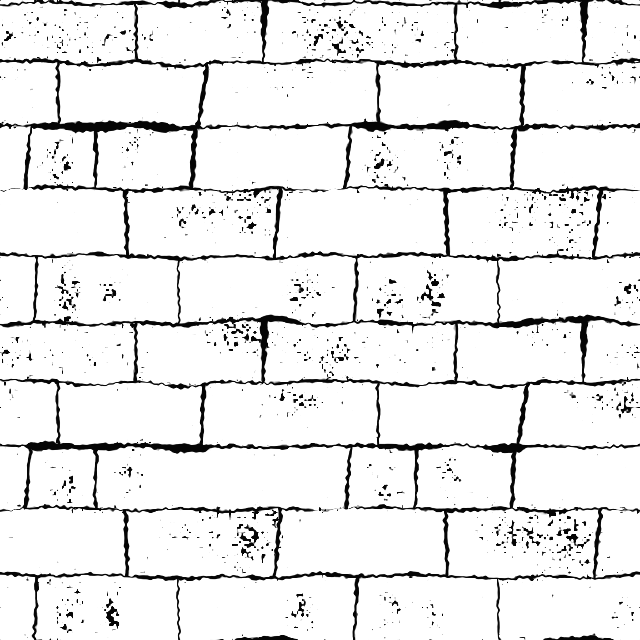
This texture is drawn by a Shadertoy shader. Its source:

```glsl
#define TILES 2.0
#define LINE_HALF 0.0042
#define WAVE 0.022
#define ROUGHNESS 0.009
#define THICKENING 0.009
#define SPECK_LEVEL 0.38
#define SPECK_SOFT 0.05
#define INK vec3(0.02)
#define PAPER vec3(1.0)

// Course edges, measured downwards in one tile
const float EDGE[6] = float[6](0.0, 0.193, 0.391, 0.586, 0.795, 1.0);

// Upright joints: centre, slant, half width at top and at bottom
const int FIRST_JOINT[6] = int[6](0, 2, 4, 7, 9, 11);
const vec4 JOINT[11] = vec4[11](
    vec4(0.425, 0.000, 0.004, 0.005), vec4(0.825, -0.004, 0.012, 0.003),
    vec4(0.182, 0.003, 0.004, 0.004), vec4(0.633, -0.030, 0.007, 0.006),
    vec4(0.088, -0.016, 0.004, 0.007), vec4(0.299, -0.004, 0.006, 0.004),
    vec4(0.604, -0.010, 0.007, 0.006), vec4(0.395, 0.007, 0.006, 0.006),
    vec4(0.867, -0.020, 0.007, 0.005), vec4(0.111, -0.010, 0.005, 0.004),
    vec4(0.558, 0.006, 0.003, 0.003));

// Worn patches: centre, radii
const vec4 PATCH[12] = vec4[12](
    vec4(0.25, 0.11, 0.19, 0.06), vec4(0.74, 0.05, 0.09, 0.04),
    vec4(0.02, 0.11, 0.09, 0.06), vec4(0.92, 0.25, 0.10, 0.04),
    vec4(0.20, 0.51, 0.04, 0.07), vec4(0.41, 0.47, 0.03, 0.07),
    vec4(0.61, 0.67, 0.08, 0.05), vec4(0.77, 0.61, 0.10, 0.02),
    vec4(0.79, 0.70, 0.07, 0.07), vec4(0.22, 0.92, 0.035, 0.07),
    vec4(0.35, 0.91, 0.03, 0.05), vec4(0.955, 0.92, 0.05, 0.05));

float hash(vec2 p) {
    vec3 q = fract(p.xyx * vec3(0.1031, 0.1030, 0.0973));
    q += dot(q, q.yzx + 33.33);
    return fract((q.x + q.y) * q.z);
}

// Value noise that wraps after the given number of cells
float noise(vec2 p, vec2 cells) {
    p *= cells;
    vec2 i = floor(p), f = fract(p);
    f = f * f * (3.0 - 2.0 * f);
    vec2 a = mod(i, cells), b = mod(i + 1.0, cells);
    return mix(mix(hash(a), hash(vec2(b.x, a.y)), f.x),
               mix(hash(vec2(a.x, b.y)), hash(b), f.x), f.y);
}

float window(float x, float start, float end) {
    return smoothstep(start, start + 0.04, x) * smoothstep(end, end - 0.04, x);
}

// Half width of a course edge, with heavy and broken stretches
float edgeWidth(int edge, float x, vec2 uv) {
    float w = LINE_HALF * (0.45 + 1.1 * noise(uv, vec2(50.0, 20.0)));
    float ragged = THICKENING * noise(uv, vec2(24.0, 10.0));
    if (edge == 0) w += 0.6 * ragged * window(x, 0.5, 0.95);
    if (edge == 2) w += 1.4 * ragged * window(x, 0.07, 0.66);
    if (edge == 3) w -= 0.003 * (1.0 - window(x, 0.08, 0.95));
    return w;
}

// Signed distance to the nearest mortar line
float mortar(vec2 p, vec2 uv, out float edgeDistance) {
    vec2 q = fract(p), tile = mod(floor(p), TILES);
    int row = 0;
    for (int i = 1; i < 5; i++) if (q.y >= EDGE[i]) row = i;
    float above = q.y - EDGE[row], below = EDGE[row + 1] - q.y;
    edgeDistance = min(above, below);
    float d = min(above - edgeWidth(row, q.x, uv),
                  below - edgeWidth((row + 1) % 5, q.x, uv));
    float t = above / (above + below);
    for (int i = FIRST_JOINT[row]; i < FIRST_JOINT[row + 1]; i++) {
        // Some tiles merge two bricks or straighten a joint
        if (i == 5 && tile == vec2(1.0, 0.0)) continue;
        if (i == 6 && tile == vec2(0.0, 1.0)) continue;
        vec4 joint = JOINT[i];
        if (i == 3 && tile.x != tile.y) joint.y *= 0.25;
        float x = q.x - joint.x - joint.y * (t - 0.5);
        d = min(d, abs(x - round(x)) - mix(joint.z, joint.w, t));
    }
    return d;
}

// Density of the specks, varied from tile to tile
float wear(vec2 p) {
    float density = 0.0;
    for (int i = 0; i < 12; i++) {
        vec4 spot = PATCH[i];
        vec2 d = p - spot.xy;
        d -= round(d);
        vec2 tile = mod(floor(p - d), TILES);
        float strength = mix(0.35, 1.3, hash(tile * 7.0 + float(i) * 3.0 + 1.0));
        vec2 e = d / spot.zw;
        density += strength * 0.13 / (spot.z + spot.w) * exp(-dot(e, e));
    }
    return density;
}

void mainImage(out vec4 fragColor, in vec2 fragCoord) {
    vec2 uv = fragCoord / iResolution.xy;
    vec2 p = TILES * vec2(uv.x, 1.0 - uv.y);

    // Bowed courses with rough edges
    vec2 bent = p - vec2(0.0, 0.005);
    bent.y += WAVE * (noise(p, vec2(7.0, 5.0)) - 0.5);
    bent += ROUGHNESS * (vec2(noise(uv, vec2(150.0)), noise(uv, vec2(170.0))) - 0.5);

    float edgeDistance;
    float d = mortar(bent, uv, edgeDistance);
    float aa = max(0.002, 1.0 / iResolution.y);
    float ink = smoothstep(aa, -aa, d);

    // Specks in the worn patches and along the courses
    float crumble = exp(-edgeDistance * 90.0) * noise(uv, vec2(14.0, 20.0));
    float density = min(wear(p) + 0.7 * crumble, 1.2);
    float grain = mix(noise(uv, vec2(256.0)), noise(uv, vec2(100.0)), 0.35);
    float level = SPECK_LEVEL * sqrt(density);
    ink = max(ink, smoothstep(level + SPECK_SOFT, level - SPECK_SOFT, grain));

    fragColor = vec4(mix(PAPER, INK, ink), 1.0);
}
```
